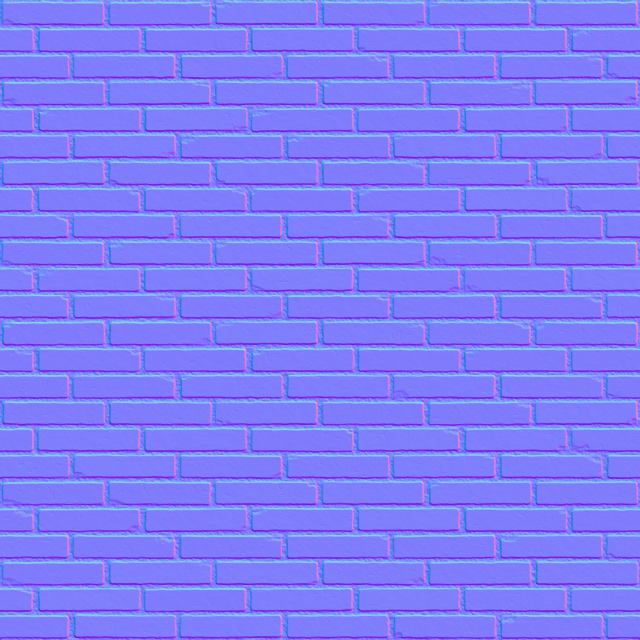
Reproduce this texture map procedurally as a WebGL 1 fragment shader.

```glsl
precision highp float;
// Tangent-space normal map of a worn brick wall in a third-step running bond.
// A height field (rounded bricks, chipped corners, rough mortar) is built per
// cell, and its slopes, taken by central differences, become the colour.

#define ROWS 24.0            // courses down the canvas
#define COLUMNS 6.0          // bricks across the canvas
#define BRICK_HALF vec2(1.890, 0.405)  // half size, in course heights
#define BEVEL 0.075          // width of the sloping edge
#define RELIEF 0.052         // height of brick above mortar
#define FILLET 0.012         // mortar smeared on top and left edges
#define MORTAR_ROUGH 0.042   // mortar grain height
#define FACE_ROUGH 0.0045    // brick face grain height
#define FACE_TILT vec2(0.010, 0.035)  // random lean of each brick face
#define CHIP_CHANCE 0.62     // share of bricks with a broken corner
#define CRACK_CHANCE 0.14    // share of bricks with a hairline crack
#define SLOPE_STEP 0.022     // sampling distance for slopes

uniform vec2 u_resolution;

float hash(vec2 cell) {
  vec3 v = fract(cell.xyx * 0.1031);
  v += dot(v, v.yzx + 33.33);
  return fract((v.x + v.y) * v.z);
}

// Value noise that wraps with the canvas; freq is a whole number.
float noise(vec2 p, float freq) {
  vec2 period = vec2(ROWS * freq);
  vec2 i = floor(p * freq);
  vec2 f = fract(p * freq);
  f = f * f * (3.0 - 2.0 * f);
  vec2 a = mod(i, period);
  vec2 b = mod(i + 1.0, period);
  float low = mix(hash(a), hash(vec2(b.x, a.y)), f.x);
  float high = mix(hash(vec2(a.x, b.y)), hash(b), f.x);
  return mix(low, high, f.y);
}

float brickRandom(vec2 id, float channel) {
  return hash(id + channel * vec2(17.0, 29.0) + 5.0);
}

float roundedBox(vec2 q, vec2 halfSize, float radius) {
  vec2 d = abs(q) - halfSize + radius;
  return length(max(d, 0.0)) + min(max(d.x, d.y), 0.0) - radius;
}

// Irregular bite out of one random corner, 0 intact to 1 broken.
float cornerChip(vec2 q, vec2 id, float grain) {
  vec2 side = vec2(brickRandom(id, 1.0), brickRandom(id, 2.0));
  vec2 corner = (step(0.5, side) * 2.0 - 1.0) * BRICK_HALF;
  float size = brickRandom(id, 3.0);
  vec2 reach = mix(vec2(0.30, 0.16), vec2(0.80, 0.27), size);
  float bite = 1.0 - length((q - corner) / reach) + (grain - 0.5) * 0.9;
  return smoothstep(0.0, 0.6, bite) * step(brickRandom(id, 4.0), CHIP_CHANCE);
}

float hairlineCrack(vec2 q, vec2 id, float wander) {
  float x = (brickRandom(id, 5.0) - 0.5) * 3.0 + (wander - 0.5) * 0.25;
  float line = 1.0 - smoothstep(0.0, 0.035, abs(q.x - x));
  float span = smoothstep(-0.15, 0.1, q.y);
  return line * span * step(brickRandom(id, 6.0), CRACK_CHANCE);
}

// Height of the wall; p is measured in course heights.
float wallHeight(vec2 p) {
  // Brick cell: each course down shifts right by a third of a brick.
  float brickLength = ROWS / COLUMNS;
  float row = mod(ROWS - 1.0 - floor(p.y), ROWS);
  float along = p.x / brickLength - mod(row, 3.0) / 3.0;
  vec2 id = vec2(mod(floor(along), COLUMNS), row);
  vec2 q = vec2((fract(along) - 0.5) * brickLength, fract(p.y) - 0.5);

  float coarse = noise(p, 3.0);
  float grain = noise(p, 8.0);
  float fine = noise(p, 15.0);

  // Hand-laid placement and uneven outline.
  vec2 lean = vec2(brickRandom(id, 7.0), brickRandom(id, 8.0)) - 0.5;
  q += lean * vec2(0.05, 0.03);
  q.y += q.x * (brickRandom(id, 9.0) - 0.5) * 0.012;
  float edge = roundedBox(q, BRICK_HALF, 0.09);
  edge += (coarse - 0.5) * 0.026 + (grain - 0.5) * 0.024;
  float solid = 1.0 - smoothstep(-0.4 * BEVEL, 0.6 * BEVEL, edge);
  float chip = cornerChip(q, id, mix(grain, coarse, 0.5));
  solid *= 1.0 - 0.6 * chip;

  // Nearly smooth faces with faint pits and cracks.
  float face = dot(q, lean * FACE_TILT);
  face += (coarse + grain * 0.6 + fine * 0.3) * FACE_ROUGH;
  face -= 0.004 * smoothstep(0.86, 0.97, noise(p + 7.0, 7.0));
  face -= 0.006 * hairlineCrack(q, id, noise(p, 5.0));

  // Grainy mortar, banked up against the top and left of each brick.
  float mortar = (grain * 0.6 + fine * 0.4 - 0.5) * MORTAR_ROUGH;
  vec2 past = vec2(-q.x, q.y) - BRICK_HALF;
  float bank = smoothstep(-0.1, 0.0, max(past.x, past.y));
  mortar += FILLET * bank * (1.0 - smoothstep(0.0, 0.13, edge));
  return mix(mortar, RELIEF + face, solid);
}

void main() {
  vec2 p = gl_FragCoord.xy / u_resolution * ROWS;
  vec2 e = vec2(SLOPE_STEP, 0.0);
  vec2 slope = vec2(wallHeight(p + e.xy) - wallHeight(p - e.xy),
                    wallHeight(p + e.yx) - wallHeight(p - e.yx));
  slope /= 2.0 * SLOPE_STEP;
  vec3 normal = normalize(vec3(-slope, 1.0));
  gl_FragColor = vec4(normal * 0.5 + vec3(0.5, 0.49, 0.49), 1.0);
}
```
